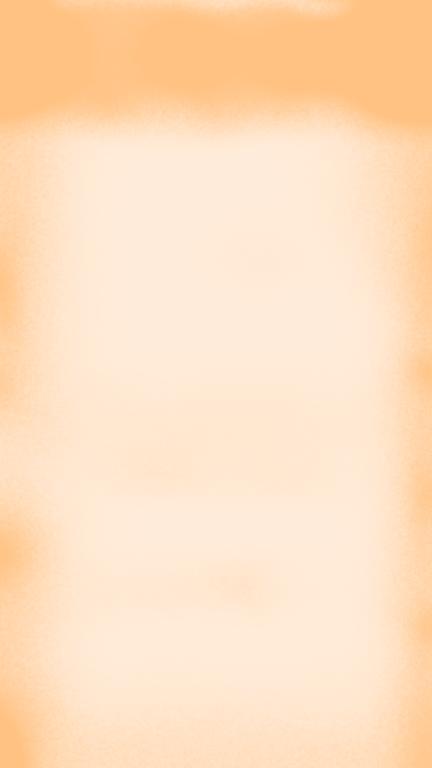
Reproduce this background procedurally as a WebGL 2 fragment shader.

```glsl
#version 300 es
precision highp float;
// Cream paper with grainy, airbrushed orange clouds along its edges.
uniform vec2 u_resolution;
out vec4 fragColor;

const vec3 CREAM = vec3(1.0, 0.923, 0.85);
const vec3 ORANGE = vec3(1.0, 0.762, 0.515);

float hash(vec2 p) {
    vec3 q = fract(vec3(p.xyx) * 0.1031);
    q += dot(q, q.yzx + 33.33);
    return fract((q.x + q.y) * q.z);
}

// Smooth value noise in the range 0 to 1
float noise(vec2 p) {
    vec2 cell = floor(p);
    vec2 f = fract(p);
    f = f * f * (3.0 - 2.0 * f);
    float low = mix(hash(cell), hash(cell + vec2(1, 0)), f.x);
    float high = mix(hash(cell + vec2(0, 1)), hash(cell + vec2(1, 1)), f.x);
    return mix(low, high, f.y);
}

// Soft elliptical spray
float spray(vec2 p, vec2 centre, vec2 radius) {
    vec2 d = (p - centre) / radius;
    return exp(-dot(d, d));
}

// Falloff from a straight edge
float edgeGlow(float distanceIn, float width) {
    float d = distanceIn / width;
    return exp(-d * d);
}

// Broad band with denser clouds under the top edge
float topPaint(vec2 p) {
    float paint = 0.8 * smoothstep(0.795, 0.90, p.y);
    paint += 0.45 * spray(p, vec2(0.02, 0.93), vec2(0.18, 0.07));
    paint += 0.40 * spray(p, vec2(0.43, 0.925), vec2(0.12, 0.055));
    paint += 0.40 * spray(p, vec2(0.71, 0.92), vec2(0.13, 0.05));
    paint += 0.50 * spray(p, vec2(0.96, 0.93), vec2(0.18, 0.08));
    paint += 0.30 * spray(p, vec2(0.25, 0.853), vec2(0.08, 0.03));
    float worn = edgeGlow(1.0 - p.y, 0.016) * smoothstep(0.0, 0.25, p.x);
    return paint - 0.45 * worn * (1.0 - smoothstep(0.7, 0.88, p.x));
}

float leftPaint(vec2 p) {
    float gap = spray(p, vec2(0.0, 0.40), vec2(1.0, 0.065));
    float paint = 0.52 * edgeGlow(p.x, 0.13) * (1.0 - 0.55 * gap);
    paint += 0.40 * spray(p, vec2(0.0, 0.625), vec2(0.05, 0.07));
    paint += 0.20 * spray(p, vec2(0.0, 0.49), vec2(0.04, 0.03));
    paint += 0.45 * spray(p, vec2(0.0, 0.277), vec2(0.075, 0.045));
    return paint + 0.35 * spray(p, vec2(0.0, 0.02), vec2(0.08, 0.10));
}

float rightPaint(vec2 p) {
    float width = mix(0.095, 0.16, smoothstep(0.55, 0.78, p.y));
    float paint = 0.55 * edgeGlow(1.0 - p.x, width);
    paint += 0.30 * spray(p, vec2(1.0, 0.68), vec2(0.05, 0.09));
    paint += 0.35 * spray(p, vec2(1.0, 0.51), vec2(0.055, 0.03));
    paint += 0.25 * spray(p, vec2(1.0, 0.36), vec2(0.05, 0.05));
    return paint + 0.30 * spray(p, vec2(1.0, 0.175), vec2(0.05, 0.03));
}

// Faint stains inside the paper
float innerStains(vec2 p) {
    float paint = 0.05 * spray(p, vec2(0.60, 0.668), vec2(0.10, 0.035));
    paint += 0.11 * spray(p, vec2(0.45, 0.44), vec2(0.42, 0.06));
    paint += 0.10 * spray(p, vec2(0.36, 0.388), vec2(0.10, 0.03));
    paint += 0.06 * spray(p, vec2(0.65, 0.375), vec2(0.12, 0.03));
    paint += 0.07 * spray(p, vec2(0.40, 0.235), vec2(0.30, 0.035));
    return paint + 0.12 * spray(p, vec2(0.56, 0.232), vec2(0.08, 0.03));
}

void main() {
    vec2 uv = gl_FragCoord.xy / u_resolution;
    vec2 page = gl_FragCoord.xy / u_resolution.y;

    // Gentle wobble keeps the falloffs irregular
    vec2 wobble = vec2(noise(page * 14.0), noise(page * 14.0 + 31.0)) - 0.5;
    vec2 p = uv + 0.025 * wobble;

    // Overlapping layers of paint
    float paint = topPaint(p) + leftPaint(p) + rightPaint(p) + innerStains(p);
    paint += 0.32 * edgeGlow(p.y, 0.085);
    paint = clamp(paint, 0.0, 1.0);

    // Speckle shows where the paint is thin
    float grain = noise(page * 420.0) + 0.5 * noise(page * 210.0 + 7.0) - 0.75;
    paint += 0.75 * grain * paint * (1.0 - paint);

    fragColor = vec4(mix(CREAM, ORANGE, clamp(paint, 0.0, 1.0)), 1.0);
}
```
